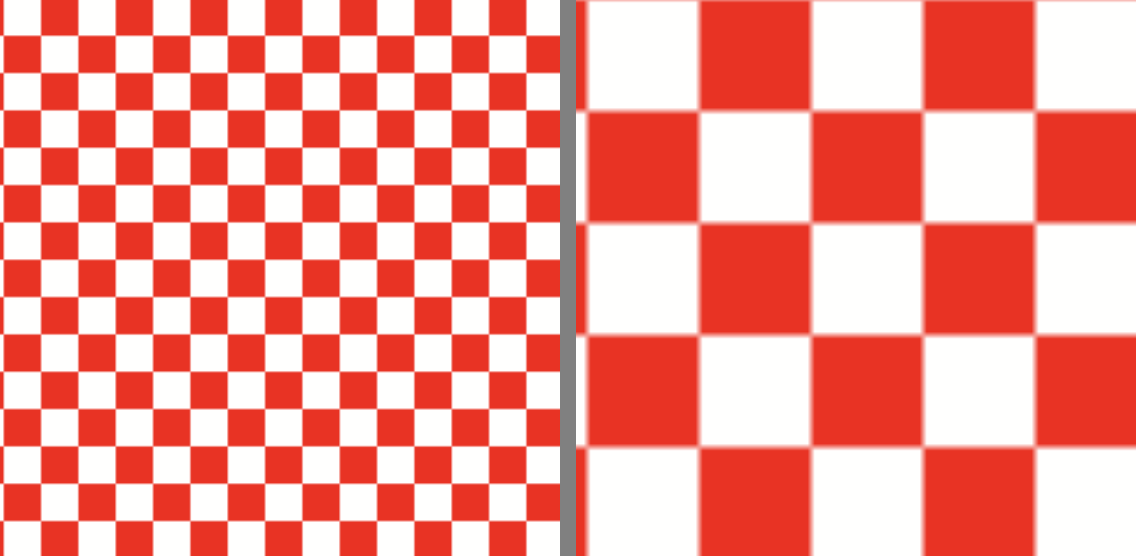
Left: the whole. Right: its middle third, enlarged.
This pattern is drawn by a Shadertoy shader. Its source:

```glsl
const float CELLS_ACROSS = 15.0;            // squares per canvas width
const vec2 GRID_OFFSET = vec2(0.1, 0.957);  // first grid lines from the top left, in cells
const float EDGE_SOFTNESS = 0.032;          // half width of the soft seam, in cells
const vec3 RED = vec3(0.91, 0.20, 0.14);
const vec3 WHITE = vec3(1.0, 1.0, 0.995);

// Triangle wave of period 2: signed distance to the nearest grid line,
// positive in even cells and negative in odd ones
vec2 signedLineDistance(vec2 cell) {
    return 0.5 - abs(mod(cell + 0.5, 2.0) - 1.0);
}

void mainImage(out vec4 fragColor, in vec2 fragCoord) {
    // Square cells measured from the top left
    vec2 fromTopLeft = vec2(fragCoord.x, iResolution.y - fragCoord.y);
    float cellsPerPixel = CELLS_ACROSS / iResolution.x;
    vec2 cell = fromTopLeft * cellsPerPixel - GRID_OFFSET;

    // Soft square waves, whose product alternates in both directions
    float halfWidth = max(EDGE_SOFTNESS, 0.5 * cellsPerPixel);
    vec2 wave = clamp(signedLineDistance(cell) / halfWidth, -1.0, 1.0);
    float redness = 0.5 + 0.5 * wave.x * wave.y;

    fragColor = vec4(mix(WHITE, RED, redness), 1.0);
}
```
